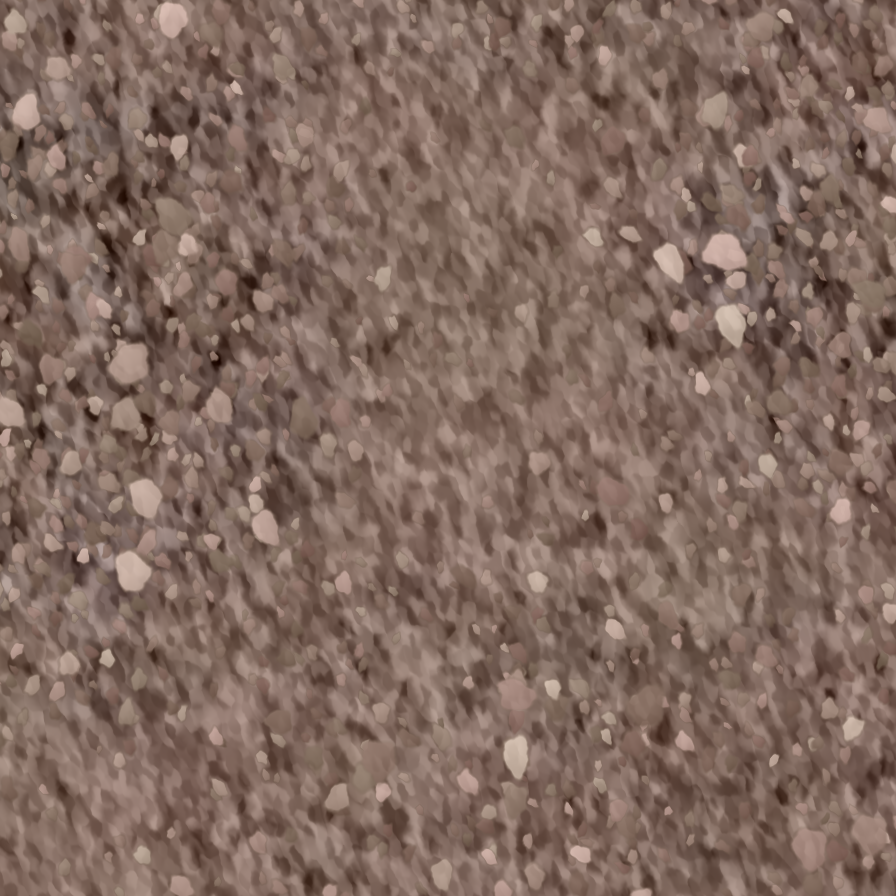
Reproduce this texture procedurally as a Shadertoy shader.

```glsl
// Brown gritty soil with soft, leaning grain and drifts of pale rounded pebbles.

const vec3  SOIL         = vec3(0.525, 0.435, 0.396);
const vec3  COOL_TINT    = vec3(-0.030, -0.004, 0.022);
const vec3  PINK_TINT    = vec3(0.022, -0.010, -0.006);
const vec3  OLIVE_TINT   = vec3(-0.008, 0.008, -0.016);
const float LEAN         = 0.28;   // sideways drift of the grain per unit height
const float STRETCH      = 0.58;   // vertical frequency of the grain
const float COARSE_CELLS = 62.0;   // cells across the canvas
const float FINE_CELLS   = 125.0;
const float FLECK_CELLS  = 34.0;
const float GRIT_CELLS   = 56.0;
const float PEBBLE_CELLS = 36.0;
const float STONE_CELLS  = 23.0;
const vec2  LIGHT        = vec2(-0.5, 0.8);

vec3 hash3(vec2 p) {
    vec3 q = fract(p.xyx * vec3(0.1031, 0.1030, 0.0973));
    q += dot(q, q.yxz + 33.33);
    return fract((q.xxy + q.yzz) * q.zyx);
}

// Layered sines, roughly -1 to 1
float waves(vec2 p) {
    float sum = 0.0, amp = 0.5;
    for (int i = 0; i < 4; i++) {
        sum += amp * sin(p.x + 1.7 * sin(p.y * 0.8)) * cos(p.y + 1.3 * sin(p.x * 0.7));
        p = mat2(1.5, 1.1, -1.1, 1.5) * p + 2.7;
        amp *= 0.6;
    }
    return sum;
}

float blob(vec2 p, vec2 centre, vec2 radius) {
    vec2 q = (p - centre) / radius;
    return exp(-dot(q, q) * dot(q, q));
}

// How stony the ground is, 0 to 1
float gravelAt(vec2 p) {
    p += 0.035 * vec2(waves(p * 13.0), waves(p * 13.0 + 5.0));
    float g = blob(p, vec2(0.08, 0.62), vec2(0.30, 0.43));
    g = max(g, blob(p, vec2(0.96, 0.75), vec2(0.23, 0.35)));
    g = max(g, 0.50 * blob(p, vec2(0.62, 1.03), vec2(0.45, 0.12)));
    g = max(g, 0.38 * blob(p, vec2(0.70, 0.17), vec2(0.48, 0.27)));
    return clamp(g + 0.12 * waves(p * 19.0 + 2.0), 0.0, 1.0);
}

// Cellular grain with blended borders, about -0.5 to 0.5
float grain(vec2 p, float cells, float seed) {
    vec2 q = vec2(p.x + LEAN * p.y, p.y * STRETCH) * cells;
    vec2 id = floor(q);
    float sum = 0.0, total = 0.0;
    for (int y = -1; y <= 1; y++)
    for (int x = -1; x <= 1; x++) {
        vec2 cell = id + vec2(x, y);
        vec3 h = hash3(cell + seed);
        vec2 d = q - cell - h.xy;
        float w = exp(-7.0 * dot(d, d));
        sum += w * (h.z - 0.5);
        total += w;
    }
    return sum / total;
}

// Scattered rounded lumps: x cover, y random tone, z shading, w random hue
vec4 lumps(vec2 p, float cells, float seed, vec2 chance, float slim, float soft) {
    vec2 q = p * cells, id = floor(q);
    vec4 res = vec4(0.0);
    for (int y = -1; y <= 1; y++)
    for (int x = -1; x <= 1; x++) {
        vec2 cell = id + vec2(x, y);
        vec3 place = hash3(cell + seed), form = hash3(cell + seed + 71.0);
        vec3 look = hash3(cell + seed + 143.0);
        vec2 centre = cell + 0.1 + 0.8 * place.xy;
        float present = step(place.z, mix(chance.x, chance.y, gravelAt(centre / cells)));
        vec2 d = q - centre;
        float a = LEAN + (form.x - 0.5) * 2.2 * slim;
        vec2 e = mat2(cos(a), -sin(a), sin(a), cos(a)) * d;
        float size = mix(0.30, 0.58, form.y);
        e /= size * vec2(mix(slim * 0.75, slim * 1.15, form.z), 1.0);
        float turn = atan(e.y, e.x);
        float r = length(e) * (1.0 + 0.09 * sin(3.0 * turn + 6.3 * look.z)
                                   + 0.06 * sin(5.0 * turn + 6.3 * look.x));
        float cover = present * (1.0 - smoothstep(1.0 - soft, 1.0 + soft, r));
        float shade = dot(d / size, LIGHT) - 0.35 * r * r;
        res.yzw = mix(res.yzw, vec3(look.x, shade, look.y), cover);
        res.x = max(res.x, cover);
    }
    return res;
}

// Lays one set of stones over the ground colour
vec3 lay(vec3 ground, vec4 s, float low, float high) {
    float tone = mix(low, high, pow(s.y, 1.4)) + 0.05 * s.z;
    vec3 stone = SOIL + tone + mix(OLIVE_TINT, PINK_TINT, s.w);
    return mix(ground, stone, 0.9 * s.x);
}

void mainImage(out vec4 fragColor, in vec2 fragCoord) {
    vec2 p = fragCoord / min(iResolution.x, iResolution.y);
    p += 0.0025 * vec2(waves(p * 90.0), waves(p * 90.0 + 9.0));
    float gravel = gravelAt(p);

    // Soil grain and broad colour drift
    float coarse = grain(p, COARSE_CELLS, 11.0), fine = grain(p, FINE_CELLS, 37.0);
    float tone = coarse * mix(0.19, 0.33, gravel) + fine * mix(0.13, 0.18, gravel);
    tone += 0.025 * waves(p * 11.0 + 4.0) - 0.055 * gravel - 0.005;
    vec3 colour = SOIL + tone;
    colour += COOL_TINT * gravel * (0.5 + 0.8 * waves(p * 15.0 + 7.0));
    colour += mix(OLIVE_TINT, PINK_TINT, 0.5 + 0.5 * waves(p * 9.0 + 1.0)) * 0.6;

    // Dark hollows
    vec4 fleck = lumps(p, FLECK_CELLS, 201.0, vec2(0.05, 0.28), 0.55, 0.45);
    colour -= fleck.x * mix(0.07, 0.17, fleck.y);

    // Grit, pebbles and larger stones
    vec4 grit = lumps(p, GRIT_CELLS, 307.0, vec2(0.07, 0.45), 0.70, 0.30);
    colour = lay(colour, grit, -0.06, 0.20);
    vec4 pebble = lumps(p, PEBBLE_CELLS, 409.0, vec2(0.01, 0.40), 0.75, 0.22);
    colour = lay(colour, pebble, -0.05, 0.29);
    vec4 stone = lumps(p, STONE_CELLS, 503.0, vec2(0.0, 0.20), 0.78, 0.15);
    colour = lay(colour, stone, 0.0, 0.32);

    // Fine mottling over everything
    colour += 0.05 * fine;
    fragColor = vec4(clamp(colour, 0.0, 1.0), 1.0);
}
```
